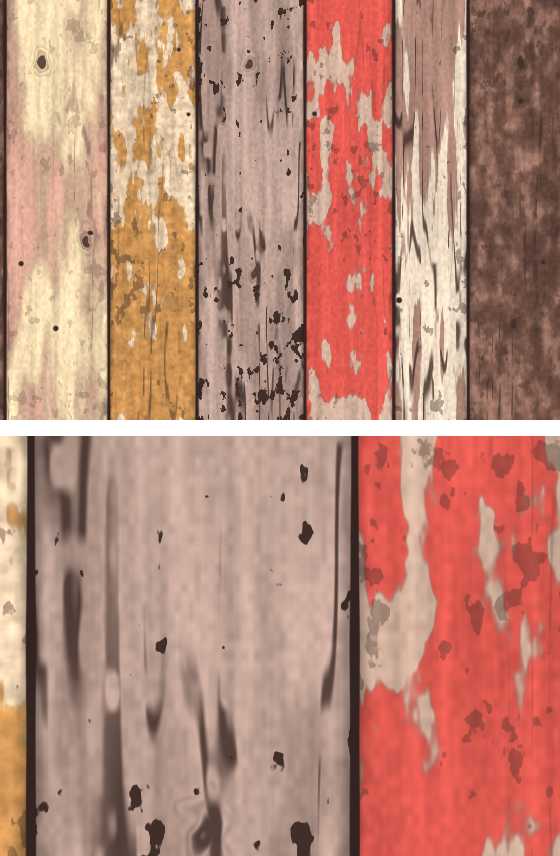
Top: the whole. Bottom: its middle third, enlarged.
This texture is drawn by a Shadertoy shader. Its source:

```glsl
#define PLANKS 6
#define PERIOD 1.3333
#define FIRST_EDGE 0.012
#define GAP_HALF 0.0034
#define GAP_COLOR vec3(0.20, 0.14, 0.13)
#define CRACK_COLOR vec3(0.25, 0.18, 0.16)
#define KNOT_SIZE vec2(0.022, 0.036)
#define GRAIN_DEPTH 0.30
#define SPECK_DEPTH 0.12
#define PATCH_BIAS 0.35
#define HOLE_RADIUS 0.007

// Plank borders, in canvas heights from the first gap
const float edges[7] = float[7](0.0, 0.247, 0.457, 0.714, 0.9255, 1.1026, PERIOD);

// Paint on top and the layer showing where it has worn
const vec3 paint[6] = vec3[6](
    vec3(0.97, 0.87, 0.70), vec3(0.82, 0.59, 0.34), vec3(0.77, 0.65, 0.60),
    vec3(0.89, 0.36, 0.32), vec3(0.70, 0.54, 0.48), vec3(0.39, 0.27, 0.23));
const vec3 bare[6] = vec3[6](
    vec3(0.85, 0.65, 0.57), vec3(0.93, 0.82, 0.69), vec3(0.69, 0.57, 0.52),
    vec3(0.83, 0.70, 0.62), vec3(0.95, 0.87, 0.78), vec3(0.62, 0.46, 0.40));

// Wear: frequency across, frequency along, threshold, softness
const vec4 wear[6] = vec4[6](
    vec4(18, 4, 0.64, 0.18), vec4(40, 14, 0.60, 0.05), vec4(30, 5, 0.62, 0.25),
    vec4(34, 12, 0.64, 0.04), vec4(48, 5, 0.49, 0.05), vec4(45, 24, 0.45, 0.30));

// Damage: cracks, chips, knots
const vec3 damage[6] = vec3[6](
    vec3(0.35, 0.2, 0.8), vec3(0.5, 0.4, 0.0), vec3(0.85, 1.0, 0.6),
    vec3(0.2, 0.35, 0.0), vec3(0.8, 0.4, 0.0), vec3(0.6, 0.4, 0.9));

float hash(vec2 p) {
    vec3 h = fract(p.xyx * 0.1031);
    h += dot(h, h.yzx + 33.33);
    return fract((h.x + h.y) * h.z);
}

float noise(vec2 p) {
    vec2 i = floor(p), f = fract(p);
    f = f * f * (3.0 - 2.0 * f);
    return mix(mix(hash(i), hash(i + vec2(1, 0)), f.x),
               mix(hash(i + vec2(0, 1)), hash(i + vec2(1, 1)), f.x), f.y);
}

float fbm(vec2 p) {
    float sum = 0.0, amp = 0.533;
    for (int i = 0; i < 4; i++) {
        sum += amp * noise(p);
        p = p * 2.03 + 11.7;
        amp *= 0.5;
    }
    return sum;
}

void mainImage(out vec4 fragColor, in vec2 fragCoord) {
    float aa = 1.0 / iResolution.y;
    vec2 p = fragCoord / iResolution.y;
    p.x = mod(p.x - FIRST_EDGE, PERIOD);

    // Find the plank and the distance to its nearer side
    int k = 0;
    for (int i = 1; i < PLANKS; i++) if (p.x > edges[i]) k = i;
    float width = edges[k + 1] - edges[k];
    float across = (p.x - edges[k]) / width;
    float side = min(across, 1.0 - across) * width;
    float seed = float(k) * 17.0;
    vec2 q = p + seed;

    // Knots bend the grain around them
    float knot = 0.0;
    for (int j = 0; j < 2; j++) {
        float n = float(j);
        vec2 center = vec2(edges[k] + width * (0.35 + 0.45 * hash(vec2(seed, n))),
                           fract(0.85 + n * (0.58 - 0.04 * float(k))));
        vec2 offset = (p - center) / KNOT_SIZE;
        float d = length(offset) + 0.5 * (noise(q * 75.0) - 0.5);
        float falloff = exp(-d * d) * damage[k].z;
        q.x -= offset.x * KNOT_SIZE.x * 0.6 * falloff;
        float rings = 0.5 + 0.5 * sin(d * 14.0);
        knot += falloff * rings * 0.5 + damage[k].z * smoothstep(0.45, 0.25, d);
    }

    // Worn paint, gathered in patches
    float patches = noise(q * vec2(7.0, 3.0));
    float worn = fbm(q * wear[k].xy) + PATCH_BIAS * (patches - 0.5);
    if (k == 0) worn += 0.20 * smoothstep(0.35, 0.1, across) - 0.06;
    if (k == 3) worn += 0.17 * smoothstep(0.25, 0.05, p.y);
    float cover = smoothstep(wear[k].z - wear[k].w, wear[k].z + wear[k].w, worn);
    vec3 color = mix(paint[k], bare[k], cover);
    color *= 1.0 - 0.4 * cover * (1.0 - cover);

    // Grain, fine specks and saw marks on the dark plank
    float grain = fbm(q * vec2(75.0, 4.0));
    float speck = noise(q * vec2(190.0, 130.0));
    color *= 1.0 + GRAIN_DEPTH * (grain - 0.5) + SPECK_DEPTH * (speck - 0.5);
    if (k == 1 || k == 5) color *= 0.83 + 0.34 * fbm(q * vec2(60.0, 80.0));

    // Long cracks
    float ridge = 1.0 - abs(2.0 * noise(q * vec2(65.0, 3.5)) - 1.0);
    float zone = smoothstep(0.42, 0.68, noise(q * vec2(10.0, 2.5) + 5.3));
    float broken = smoothstep(0.25, 0.6, noise(q * vec2(90.0, 28.0)));
    float crack = smoothstep(0.82, 0.97, ridge) * zone * broken * damage[k].x;

    // Chips, denser towards the sides
    float chipField = fbm(q * vec2(52.0, 34.0)) + 0.22 * (noise(q * 6.0 + 2.1) - 0.5)
                    + 0.06 * smoothstep(0.05, 0.0, side);
    float chip = smoothstep(0.72, 0.76, chipField) * damage[k].y;

    // Sparse round holes
    vec2 cell = floor(q * 6.0);
    vec2 spot = (cell + 0.2 + 0.6 * vec2(hash(cell + 3.0), hash(cell + 8.0))) / 6.0;
    float radius = HOLE_RADIUS * (0.6 + 0.4 * hash(cell + 5.0));
    float hole = step(0.8, hash(cell)) * smoothstep(radius + aa, radius - aa, distance(q, spot));

    float dark = max(max(crack, chip), max(hole, min(knot, 0.85)));
    color = mix(color, CRACK_COLOR, dark);

    // Grimy sides and the gaps between planks
    float ragged = noise(vec2(p.y * 45.0, seed));
    color *= mix(0.72, 1.0, smoothstep(0.0, 0.008 + 0.012 * ragged, side));
    float gap = GAP_HALF * (0.8 + 0.5 * noise(vec2(p.y * 14.0, 3.0)));
    color = mix(GAP_COLOR, color, smoothstep(gap - aa, gap + aa, side));

    fragColor = vec4(clamp(color, 0.0, 1.0), 1.0);
}
```
